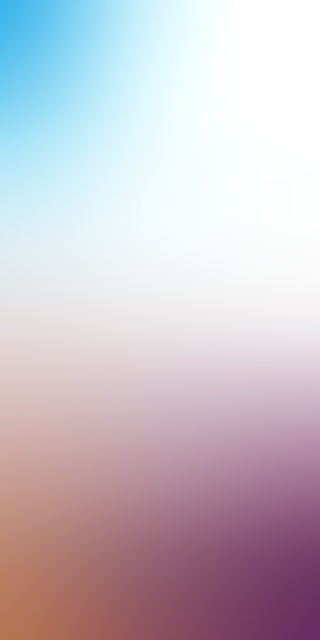
This background is drawn by a Shadertoy shader. Its source:

```glsl
// Soft sky-to-dusk colour wash: blue upper left, white upper right,
// copper lower left and plum lower right. Three vertical colour ramps
// are smoothed by splines, then blended across the canvas.

const int STOPS = 9;

// Ramps run from the bottom edge to the top; values above 1 widen the white.
const vec3 LEFT_RAMP[STOPS] = vec3[STOPS](
    vec3(0.71, 0.46, 0.32), vec3(0.73, 0.51, 0.42), vec3(0.78, 0.62, 0.57),
    vec3(0.85, 0.75, 0.74), vec3(0.895, 0.87, 0.872), vec3(0.86, 0.93, 0.955),
    vec3(0.69, 0.90, 0.97), vec3(0.42, 0.79, 0.94), vec3(0.22, 0.70, 0.92));

const vec3 CENTRE_RAMP[STOPS] = vec3[STOPS](
    vec3(0.55, 0.31, 0.37), vec3(0.58, 0.38, 0.45), vec3(0.705, 0.555, 0.61),
    vec3(0.825, 0.74, 0.775), vec3(0.925, 0.91, 0.915), vec3(0.955, 0.98, 0.985),
    vec3(0.935, 0.985, 0.995), vec3(0.895, 0.98, 1.0), vec3(0.84, 0.96, 0.99));

const vec3 RIGHT_RAMP[STOPS] = vec3[STOPS](
    vec3(0.41, 0.17, 0.38), vec3(0.46, 0.24, 0.42), vec3(0.63, 0.45, 0.58),
    vec3(0.81, 0.71, 0.78), vec3(0.95, 0.935, 0.945), vec3(0.99, 0.99, 0.99),
    vec3(1.0, 1.0, 1.0), vec3(1.06, 1.02, 1.01), vec3(1.08, 1.03, 1.01));

// Catmull-Rom curve from b to c, with neighbours a and d
vec3 spline(vec3 a, vec3 b, vec3 c, vec3 d, float t) {
    vec3 slope = c - a;
    vec3 bend = 2.0 * a - 5.0 * b + 4.0 * c - d;
    vec3 twist = 3.0 * (b - c) + d - a;
    return b + 0.5 * t * (slope + t * (bend + t * twist));
}

// Smooth colour at a height from 0 to 1
vec3 sampleRamp(vec3 ramp[STOPS], float height) {
    float position = clamp(height, 0.0, 1.0) * float(STOPS - 1);
    int i = min(int(position), STOPS - 2);
    return spline(ramp[max(i - 1, 0)], ramp[i], ramp[i + 1],
                  ramp[min(i + 2, STOPS - 1)], position - float(i));
}

// Smooth blend through three colours from left to right
vec3 blendAcross(vec3 left, vec3 centre, vec3 right, float x) {
    float t = 2.0 * x;
    return t < 1.0 ? spline(left, left, centre, right, t)
                   : spline(left, centre, right, right, t - 1.0);
}

void mainImage(out vec4 fragColor, in vec2 fragCoord) {
    vec2 uv = fragCoord / iResolution.xy;
    vec3 color = blendAcross(sampleRamp(LEFT_RAMP, uv.y),
                             sampleRamp(CENTRE_RAMP, uv.y),
                             sampleRamp(RIGHT_RAMP, uv.y), uv.x);
    fragColor = vec4(clamp(color, 0.0, 1.0), 1.0);
}
```
